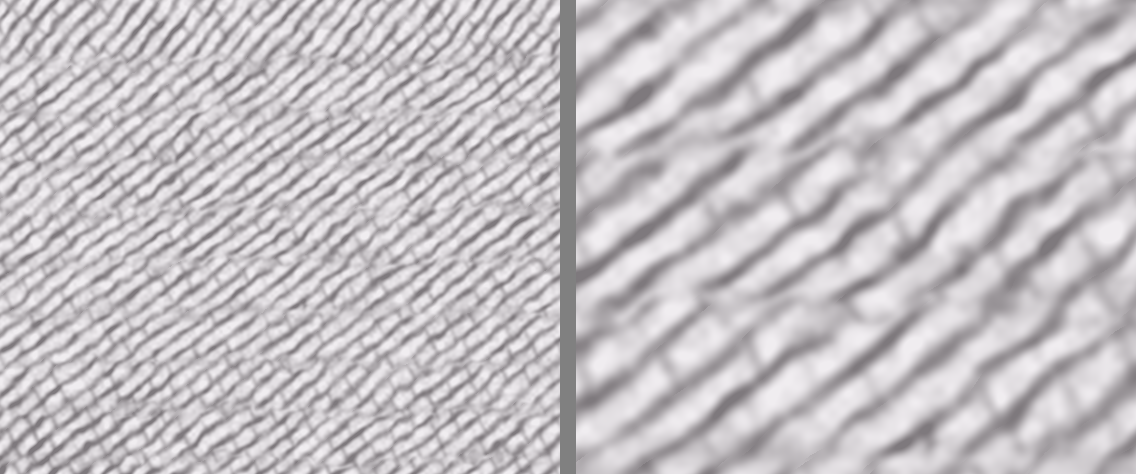
Left: the whole. Right: its middle third, enlarged.
A Shadertoy shader for this texture:

```glsl
float hash(vec2 p) {
    vec3 q = fract(p.xyx * vec3(0.1031, 0.1030, 0.0973));
    q += dot(q, q.yzx + 33.33);
    return fract((q.x + q.y) * q.z);
}

float noise(vec2 p) {
    vec2 cell = floor(p), f = fract(p);
    f = f * f * (3.0 - 2.0 * f);
    return mix(mix(hash(cell), hash(cell + vec2(1, 0)), f.x),
               mix(hash(cell + vec2(0, 1)), hash(cell + vec2(1, 1)), f.x), f.y);
}

// Darkness of the slanted ribs belonging to one horizontal row
float ribs(vec2 p, float row, float seamFade) {
    float angle = 0.66 + 0.06 * (hash(vec2(row, 7.0)) - 0.5) + 0.22 * smoothstep(6.5, 8.0, row);
    vec2 along = vec2(cos(angle), sin(angle));
    vec2 local = p - vec2(0.0, (row + 0.76) / 9.5);
    float u = dot(local, vec2(along.y, -along.x)) / 0.0325 + 0.45 * row;
    u += 0.55 * (noise(p * 7.0 + row * 5.3) - 0.5) + 0.24 * (noise(p * 44.0) - 0.5);

    // Thin grooves between ribs, broken into strokes that fade near the seams
    float groove = pow(0.5 + 0.5 * cos(6.2832 * u), 2.0);
    groove *= (0.5 + 0.72 * noise(p * 34.0 + 40.0)) * seamFade;

    // Short cuts across a rib split it into beads, more often near the bottom
    float rib = floor(u);
    float v = dot(local, along) / 0.05 + 5.0 * hash(vec2(rib, row + 20.0)) + 0.12 * fract(u);
    float nearest = floor(v + 0.5);
    float chance = 0.68 + 0.4 * smoothstep(0.35, 0.0, p.y);
    float present = smoothstep(chance, chance - 0.5, hash(vec2(rib + row * 31.0, nearest + 60.0)));
    float offset = (v - nearest) / 0.12;
    float cut = 0.4 * present * exp(-offset * offset);
    return groove + cut * (1.0 - groove);
}

void mainImage(out vec4 fragColor, in vec2 fragCoord) {
    vec2 p = fragCoord / iResolution.y;

    // Cross-fade neighbouring rows along nearly level seams
    float level = p.y * 9.5 - 0.26 + 0.2 * (noise(p * vec2(8.0, 4.0)) - 0.5);
    level += 0.3 * (noise(p * 40.0) - 0.5);
    float seam = min(floor(level + 0.5), 8.0);
    float side = level - seam;
    float nearSeam = exp(-side * side / 0.022);
    float fade = 1.0 - 0.45 * nearSeam;
    float blend = smoothstep(-0.09, 0.09, side);
    float dark = mix(ribs(p, seam - 1.0, fade), ribs(p, seam, fade), blend);
    dark += 0.36 * nearSeam * noise(p * vec2(36.0, 60.0) + 11.0);

    // Fine grain and stronger relief in the lower left corner
    float corner = smoothstep(0.4, 0.0, length(p));
    dark *= 1.0 + 0.25 * corner;
    dark += 0.2 * (noise(p * 120.0) - 0.5) + 0.2 * (noise(p * 70.0 + 9.0) - 0.5);
    dark += 0.035;

    vec3 thread = vec3(0.927, 0.914, 0.927);
    vec3 shadow = vec3(0.535, 0.515, 0.53);
    fragColor = vec4(mix(thread, shadow, clamp(dark, -0.04, 1.1)), 1.0);
}
```
